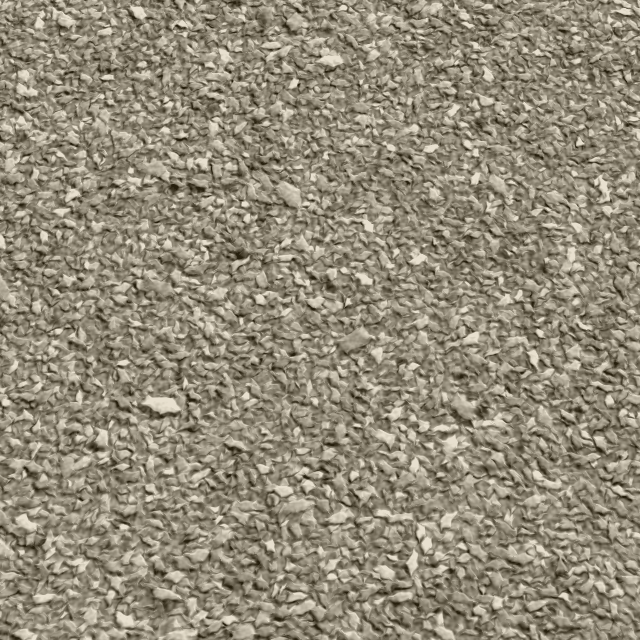
Reproduce this texture procedurally as a WebGL 2 fragment shader.

```glsl
#version 300 es
precision highp float;
// Sunlit ground of fine crushed stone: overlapping angular chips with small shadows.

#define FINE_CELLS 66.0      // fine chips across the canvas
#define MEDIUM_CELLS 45.0    // medium chips across the canvas
#define COARSE_CELLS 22.0    // stray larger stones across the canvas
#define SOFTNESS 0.0025      // edge blur in canvas units
#define BASE_TONE 0.63       // mean brightness of a chip
#define TONE_SPREAD 0.36     // brightness range between chips
#define FACET_LIGHT 0.22     // contrast of the bevelled sides
#define SHADOW_DEPTH 0.72    // strongest shadow
#define SHADOW_REACH 0.24    // shadow length in cells
#define GRIT 0.13            // surface roughness
#define LEAN -0.45           // preferred direction of the chips
#define EXPOSURE 0.67        // tone curve exponent, lower is brighter

uniform vec2 u_resolution;
out vec4 fragColor;

const float TAU = 6.28319;
const vec2 LIGHT = vec2(0.5, 0.866);

float hash(vec2 p) {
  vec3 q = fract(vec3(p.xyx) * 0.1031);
  q += dot(q, q.yzx + 33.33);
  return fract((q.x + q.y) * q.z);
}

vec2 gradient(vec2 cell) {
  float angle = TAU * hash(cell);
  return vec2(cos(angle), sin(angle));
}

float gradientNoise(vec2 p) {
  vec2 i = floor(p), f = fract(p);
  vec2 u = f * f * f * (f * (f * 6.0 - 15.0) + 10.0);
  vec2 e = vec2(1.0, 0.0);
  float low = mix(dot(gradient(i), f), dot(gradient(i + e.xy), f - e.xy), u.x);
  float high = mix(dot(gradient(i + e.yx), f - e.yx), dot(gradient(i + e.xx), f - e.xx), u.x);
  return mix(low, high, u.y);
}

mat2 rotation(float a) {
  return mat2(cos(a), -sin(a), sin(a), cos(a));
}

// Distance to an irregular five-sided chip; side receives the nearest edge normal.
float chipDistance(vec2 q, float radius, vec2 seed, out vec2 side) {
  float d = -10.0;
  side = vec2(0.0);
  for (int k = 0; k < 5; k++) {
    float fk = float(k);
    float angle = (fk + 0.7 * hash(seed + fk * 7.3)) * TAU / 5.0;
    vec2 normal = vec2(cos(angle), sin(angle));
    float edge = dot(q, normal) - radius * (0.65 + 0.35 * hash(seed + fk * 3.7 + 19.0));
    if (edge > d) {
      d = edge;
      side = normal;
    }
  }
  return d;
}

// Paints one layer of scattered chips, far-from-light ones first.
float paintChips(float tone, vec2 p, float cells, float share, float size, float blur) {
  vec2 grid = p * cells * vec2(1.0, 1.15);
  vec2 home = floor(grid);
  float soft = blur * cells;
  for (int y = -1; y <= 1; y++) {
    for (int x = -1; x <= 1; x++) {
      vec2 cell = home + vec2(x, y);
      vec2 seed = cell + cells * 5.0 + 100.0;
      if (hash(seed + 41.7) > share) continue;
      vec2 center = cell + 0.5 + 0.9 * (vec2(hash(seed + 3.1), hash(seed + 11.9)) - 0.5);
      vec2 q = grid - center;
      float lean = LEAN + 3.0 * (hash(seed + 23.3) - 0.5);
      mat2 turn = rotation(lean);
      vec2 stretch = vec2(1.35, 0.72);
      float radius = size * (0.5 + 0.65 * hash(seed + 31.1));
      vec2 side, unused;

      // Shadow cast away from the light
      vec2 toLight = turn * LIGHT;
      float shade = chipDistance((turn * (q + LIGHT * SHADOW_REACH)) / stretch, radius, seed, unused);
      float depth = SHADOW_DEPTH * (0.2 + 0.8 * hash(seed + 57.0));
      tone *= 1.0 - depth * (1.0 - smoothstep(-soft, soft * 1.6, shade));

      // Flat top and bevelled sides
      float d = chipDistance((turn * q) / stretch, radius, seed, side);
      float pick = hash(seed + 67.0);
      float chip = BASE_TONE + TONE_SPREAD * (pick - 0.5) + 0.12 * smoothstep(0.85, 1.0, pick);
      float bevel = smoothstep(-0.6 * radius, 0.0, d);
      chip += FACET_LIGHT * bevel * dot(side, toLight);
      tone = mix(tone, chip, 1.0 - smoothstep(-soft, soft, d));
    }
  }
  return tone;
}

void main() {
  vec2 uv = gl_FragCoord.xy / u_resolution.y;
  float blur = max(SOFTNESS, 0.75 / u_resolution.y);

  // Mild foreshortening: smaller grains toward the top
  vec2 p = vec2((uv.x - 0.5) * (0.88 + 0.3 * uv.y) + 0.5, uv.y * (0.88 + 0.2 * uv.y));
  vec2 warp = vec2(gradientNoise(p * 85.0), gradientNoise(p * 85.0 + 50.0));
  vec2 bent = p + 0.004 * warp;

  // Ground and three sizes of chips
  float tone = 0.42 + 0.3 * gradientNoise(p * 110.0 + 9.0);
  tone = paintChips(tone, bent, FINE_CELLS, 0.95, 0.55, blur);
  tone = paintChips(tone, bent + 0.37, MEDIUM_CELLS, 0.36, 0.52, blur);
  tone = paintChips(tone, bent + 0.71, COARSE_CELLS, 0.06, 0.45, blur);

  // Rough surface, dark hollows and broad unevenness
  tone += GRIT * (gradientNoise(p * 95.0 + 20.0) + gradientNoise(p * vec2(170.0, 190.0)));
  tone *= 1.0 - 0.6 * smoothstep(0.32, 0.6, gradientNoise(p * 34.0 + 7.0));
  tone += 0.07 * gradientNoise(p * 9.0 + 4.0) + 0.12 * gradientNoise(p * 28.0 + 61.0);
  tone = clamp(0.95 * pow(max(tone - 0.01, 0.03), EXPOSURE), 0.12, 0.88);

  fragColor = vec4(tone + vec3(0.03, 0.0, -0.07), 1.0);
}
```
